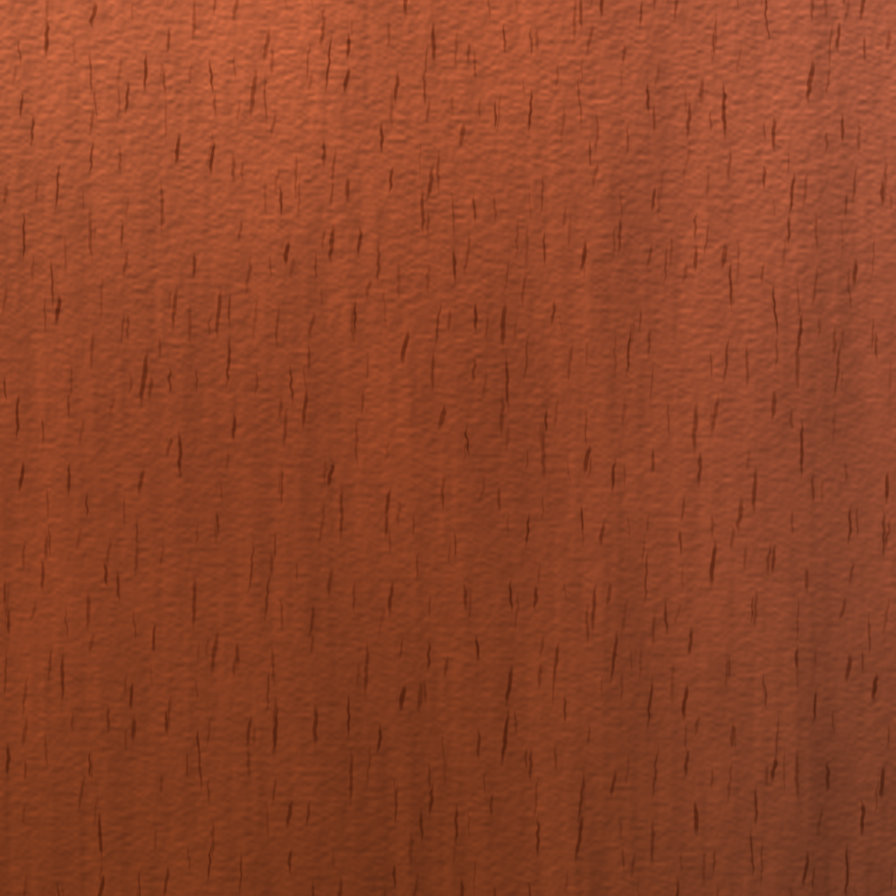
Give the GLSL for this texture, as a WebGL 2 fragment shader.

```glsl
#version 300 es
precision highp float;
// Reddish brown wood veneer: soft vertical streaks, short dark pores and a fine pebbled sheen.

uniform vec2 u_resolution;
out vec4 fragColor;

// Integer hash of a cell, giving two values in 0..1
vec2 hash2(vec2 cell, uint seed) {
    uvec2 q = uvec2(ivec2(cell)) * uvec2(1597u, 3571u) + seed * uvec2(7919u, 6271u);
    q = q * 1664525u + 10139u;
    q.x += q.y * 1664525u;
    q.y += q.x * 1664525u;
    q ^= q >> 16u;
    q.x += q.y * 1664525u;
    q.y += q.x * 1664525u;
    q ^= q >> 16u;
    return vec2(q & 65535u) / 65535.0;
}

// Smooth value noise in -1..1
float noise(vec2 p, uint seed) {
    vec2 cell = floor(p);
    vec2 f = fract(p);
    f = f * f * (3.0 - 2.0 * f);
    float low = mix(hash2(cell, seed).x, hash2(cell + vec2(1, 0), seed).x, f.x);
    float high = mix(hash2(cell + vec2(0, 1), seed).x, hash2(cell + vec2(1, 1), seed).x, f.x);
    return 2.0 * mix(low, high, f.y) - 1.0;
}

// Broad light falling from the upper left, cooler towards the right
vec3 baseColour(vec2 p) {
    vec3 shade = vec3(0.460, 0.213, 0.105);
    vec3 middle = vec3(0.553, 0.257, 0.143);
    vec3 lit = vec3(0.665, 0.325, 0.200);
    vec3 colour = mix(shade, middle, smoothstep(-0.1, 0.6, p.y));
    colour = mix(colour, lit, smoothstep(0.5, 1.05, p.y));
    float glow = smoothstep(0.75, 0.0, length((p - vec2(0.0, 1.0)) * vec2(1.0, 1.2)));
    colour += glow * vec3(0.055, 0.045, 0.036);
    float cool = smoothstep(0.45, 1.0, p.x);
    return colour + cool * vec3(-0.003, 0.020, 0.040);
}

// Vertical streaks of several widths
float streaks(vec2 p) {
    float wide = noise(p * vec2(11.0, 0.7), 11u);
    float medium = noise(p * vec2(38.0, 1.8), 12u);
    float thin = noise(p * vec2(130.0, 9.0), 13u);
    return 0.045 * wide + 0.040 * medium + 0.040 * thin;
}

// Height of the pebbled surface
float pebbleHeight(vec2 p) {
    return noise(p * vec2(105.0, 180.0), 21u) + 0.7 * noise(p * vec2(200.0, 270.0), 22u);
}

// Relief lit from above, a little from the left
float pebbleRelief(vec2 p) {
    vec2 toLight = vec2(-0.0010, 0.0020);
    return pebbleHeight(p - toLight) - pebbleHeight(p + toLight);
}

// One slender pore with soft, tapered ends; offset is measured from its centre
float pore(vec2 offset, float halfLength, float halfWidth, float slope, float bend) {
    float t = offset.y / halfLength;
    float x = offset.x - slope * offset.y - bend * t * (1.0 - t * t);
    float width = halfWidth * (1.0 - 0.6 * t * t);
    float across = smoothstep(width + 0.0014, width - 0.0018, abs(x));
    return across * smoothstep(1.0, 0.35, abs(t));
}

// Scattered pores, one per cell, with every column shifted on its own
float poreLayer(vec2 p, vec2 count, float size, float chance, uint seed) {
    float dark = 0.0;
    for (int i = -1; i <= 1; i++) {
        float column = floor(p.x * count.x) + float(i);
        float shift = hash2(vec2(column, 0.0), seed).x;
        for (int j = -1; j <= 1; j++) {
            vec2 cell = vec2(column, floor(p.y * count.y + shift) + float(j));
            vec2 place = hash2(cell, seed + 1u);
            vec2 form = hash2(cell, seed + 2u);
            vec2 look = hash2(cell, seed + 3u);
            vec2 centre = (cell + 0.1 + 0.8 * place - vec2(0.0, shift)) / count;
            float halfLength = size * mix(0.017, 0.040, form.x * form.x);
            float halfWidth = size * mix(0.0012, 0.0027, look.y);
            float slope = mix(-0.05, 0.14, form.y);
            float bend = 0.005 * (look.y - 0.5);
            float strength = mix(0.5, 1.0, look.x) * step(fract(look.x * 37.0), chance);
            dark = max(dark, strength * pore(p - centre, halfLength, halfWidth, slope, bend));
        }
    }
    return dark;
}

void main() {
    vec2 p = gl_FragCoord.xy / u_resolution;
    vec3 colour = baseColour(p);

    // Streaks and slow mottling
    float mottle = 0.030 * noise(p * vec2(7.0, 4.0), 31u) + 0.025 * noise(p * vec2(70.0, 50.0), 32u);
    colour *= 1.0 + streaks(p) + mottle;

    // Dark pores: a bold layer over a fainter one, with ragged edges
    vec2 ragged = p + vec2(0.0011 * noise(p * vec2(90.0, 130.0), 33u), 0.0);
    float bold = poreLayer(ragged, vec2(24.0, 13.0), 1.0, 0.85, 41u);
    float faint = 0.55 * poreLayer(ragged, vec2(31.0, 16.0), 0.85, 0.7, 51u);
    colour *= mix(vec3(1.0), vec3(0.68, 0.58, 0.48), max(bold, faint));

    // Fine relief, stronger where the light grazes the top
    float grazing = mix(0.052, 0.080, smoothstep(0.3, 1.0, p.y));
    colour *= 1.0 + grazing * pebbleRelief(p);

    fragColor = vec4(clamp(colour, 0.0, 1.0), 1.0);
}
```
